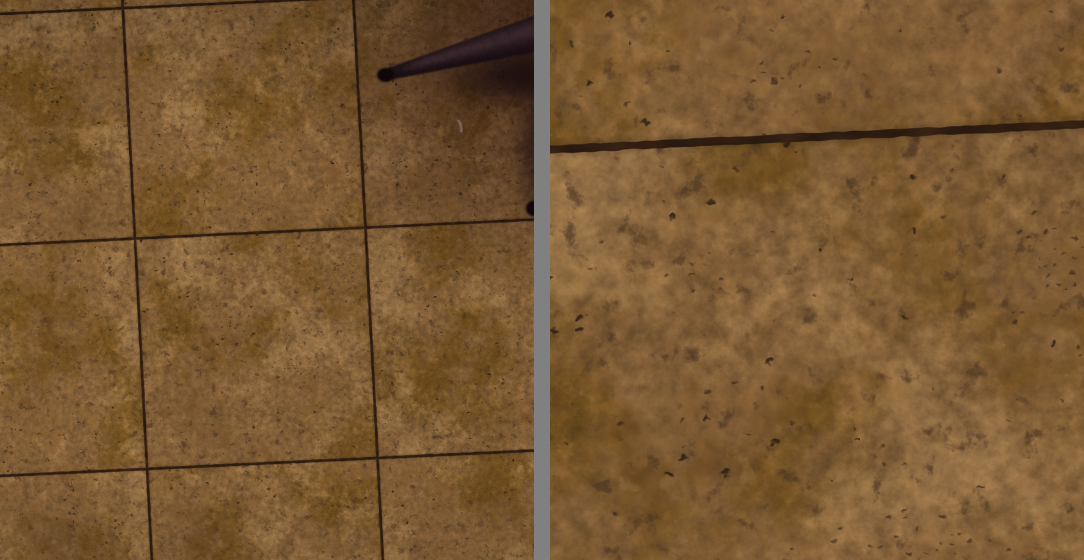
Left: the whole. Right: its middle third, enlarged.
A WebGL 2 fragment shader for this texture:

```glsl
#version 300 es
precision highp float;
// Mottled brown stone floor tiles with thin dark grout, and a tapered chair leg casting a soft shadow.
uniform vec2 u_resolution;
out vec4 outColor;

vec2 hash2(vec2 p) {
  vec3 q = fract(p.xyx * vec3(0.1031, 0.1030, 0.0973));
  q += dot(q, q.yzx + 33.33);
  return fract((q.xx + q.yz) * q.zy);
}

float corner(vec2 cell, vec2 offset) {
  float a = 6.2832 * hash2(cell).x;
  return dot(vec2(cos(a), sin(a)), offset);
}

float gradientNoise(vec2 p) {
  vec2 i = floor(p), f = fract(p);
  vec2 u = f * f * f * (f * (f * 6.0 - 15.0) + 10.0);
  vec2 e = vec2(1.0, 0.0);
  return mix(mix(corner(i, f), corner(i + e.xy, f - e.xy), u.x),
             mix(corner(i + e.yx, f - e.yx), corner(i + e.xx, f - e.xx), u.x), u.y);
}

float fbm(vec2 p) {
  float sum = 0.0, amp = 1.0;
  for (int i = 0; i < 5; i++) {
    sum += amp * gradientNoise(p);
    p = mat2(1.6, 1.2, -1.2, 1.6) * p + 17.3;
    amp *= 0.6;
  }
  return sum;
}

// Rare ragged pits, one candidate per cell, gathered into clusters
float pits(vec2 p, float density, float px) {
  vec2 ragged = p * density + 0.45 * vec2(gradientNoise(p * 260.0), gradientNoise(p * 260.0 + 31.0));
  vec2 cell = floor(ragged);
  vec2 rnd = hash2(cell + 71.0);
  vec2 d = fract(ragged) - 0.3 - 0.4 * hash2(cell + 9.0);
  float radius = 0.08 + 0.17 * rnd.y;
  float chance = 0.012 + 0.2 * smoothstep(0.28, 0.6, gradientNoise(p * 12.0 + 40.0));
  float soft = 0.08 + 0.7 * px * density;
  float spot = 1.0 - smoothstep(radius - soft, radius + soft, length(d * vec2(0.8, 1.1)));
  return spot * step(rnd.x, chance);
}

vec3 stone(vec2 p, float px) {
  float broad = fbm(p * 6.5 + 0.12 * fbm(p * 11.0));
  float ochre = fbm(p * 5.5 + 63.0);
  float mottle = fbm(p * 24.0 + 21.0);
  float grain = fbm(p * 95.0 + 5.0);
  vec3 c = mix(vec3(0.495, 0.36, 0.21), vec3(0.42, 0.295, 0.115), smoothstep(-0.1, 0.6, ochre + 0.3 * mottle));
  c = mix(c, vec3(0.57, 0.435, 0.275), 0.75 * smoothstep(-0.1, 0.7, broad + 0.45 * mottle + 0.15 * grain));
  c = mix(c, vec3(0.34, 0.225, 0.10), 0.65 * smoothstep(0.05, 0.8, 0.6 * mottle - 0.6 * broad + 0.15 * grain));
  c *= 1.0 + 0.13 * mottle + 0.18 * grain;
  // Dark smudges and pale flecks
  float flecks = fbm(p * 52.0 + 88.0);
  c = mix(c, vec3(0.26, 0.18, 0.12), 0.6 * smoothstep(0.28, 0.8, flecks));
  c = mix(c, vec3(0.60, 0.46, 0.29), 0.35 * smoothstep(0.25, 0.75, -flecks));
  c = mix(c, vec3(0.15, 0.10, 0.07), 0.8 * pits(p, 125.0, px));
  return mix(c, vec3(0.18, 0.12, 0.08), 0.6 * pits(p + 3.7, 185.0, px));
}

void main() {
  float px = 1.0 / u_resolution.y;
  vec2 p = gl_FragCoord.xy * px;

  // Slightly turned square grid
  vec2 d = p - vec2(0.241, 0.574);
  vec2 g = vec2(dot(d, vec2(0.9986, 0.0525)), dot(d, vec2(-0.0475, 0.9989))) / 0.412;
  vec2 id = floor(g);
  vec2 rnd = hash2(id + 12.0);
  vec3 color = stone(g * 0.412 + 20.0 * rnd + 5.0, px) * (0.97 + 0.06 * rnd.y);

  // Grout with a faint dirty border and uneven edges
  vec2 edge = (0.5 - abs(fract(g) - 0.5)) * 0.412;
  float gap = min(edge.x, edge.y) + 0.0009 * gradientNoise(p * 110.0);
  color *= 1.0 - 0.1 * (1.0 - smoothstep(0.002, 0.007, gap));
  vec3 grout = vec3(0.18, 0.11, 0.065) * (1.0 + 0.4 * gradientNoise(p * 60.0));
  color = mix(grout, color, smoothstep(0.0024 - 0.8 * px, 0.0024 + 0.8 * px, gap));

  // Uneven light, dimmer and redder towards the upper right
  float dim = smoothstep(0.45, 1.0, p.x) * smoothstep(0.45, 0.85, p.y);
  color *= mix(vec3(1.02), vec3(0.62, 0.53, 0.54), dim);
  color *= 1.0 - 0.14 * smoothstep(0.75, 1.05, p.y) - 0.06 * (1.0 - smoothstep(0.0, 0.2, p.y));

  // Soft shadows below the leg and along the right border
  float under = length((p - vec2(0.96, 0.865)) * vec2(0.75, 2.2));
  float side = length((p - vec2(0.98, 0.74)) * vec2(1.7, 0.6));
  float shade = max(1.0 - smoothstep(0.02, 0.17, under), 0.75 * (1.0 - smoothstep(0.02, 0.13, side)));
  color = mix(color, vec3(0.10, 0.05, 0.055), 0.85 * shade);

  // Small pale upright scuff
  vec2 s = p - vec2(0.823, 0.775);
  s.x += 18.0 * s.y * s.y + 0.25 * s.y;
  float scuff = length(vec2(s.x, max(abs(s.y) - 0.009, 0.0)));
  color = mix(color, vec3(0.55, 0.45, 0.42), 0.7 * (1.0 - smoothstep(0.001, 0.004, scuff)));

  // Tapered leg with a highlight along its upper side
  vec2 q = p - vec2(0.688, 0.866);
  vec2 axis = normalize(vec2(0.267, 0.073));
  float along = dot(q, axis), across = dot(q, vec2(-axis.y, axis.x));
  float halfWidth = 0.010 + 0.078 * max(along, 0.0);
  float leg = max(abs(across) - halfWidth, -along);
  float offset = across / halfWidth - 0.25;
  float sheen = exp(-2.5 * offset * offset);
  vec3 metal = mix(vec3(0.095, 0.05, 0.065), vec3(0.215, 0.145, 0.165), sheen * smoothstep(0.0, 0.08, along));
  metal *= 1.0 + 0.15 * fbm(p * 90.0);
  color = mix(metal, color, smoothstep(-0.0015 - px, 0.0015 + px, leg));

  // Rubber feet
  float foot = min(length(q * vec2(0.85, 1.0)) - 0.0125, length(p - vec2(0.953, 0.628)) - 0.0135);
  color = mix(vec3(0.055, 0.025, 0.03), color, smoothstep(-0.002 - px, 0.002 + px, foot));

  outColor = vec4(clamp(color, 0.0, 1.0), 1.0);
}
```
